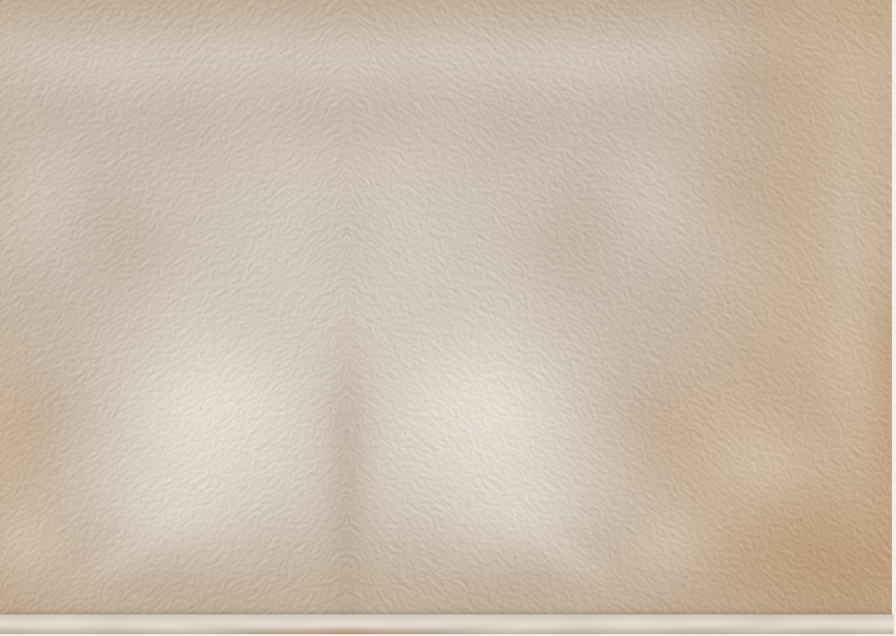
Give the GLSL for this background, as a WebGL 1 fragment shader.

```glsl
precision highp float;
// A softly lit, mirrored plaster wall in cream and tan above a pale skirting board.
uniform vec2 u_resolution;

#define FOLD_X 0.387        // mirror axis, fraction of width
#define BOARD_TOP 0.034     // skirting height, fraction of height
#define BOARD_BASE 0.003
#define WALL_RIGHT 0.9955   // where the wall ends
#define GRAIN_SCALE 135.0   // plaster bumps per canvas height
#define GRAIN_DEPTH 0.050
#define CLOUD_DEPTH 0.018
#define CREAM vec3(0.898, 0.868, 0.828)
#define STONE vec3(0.788, 0.742, 0.692)
#define TAUPE vec3(0.715, 0.650, 0.580)
#define TAN vec3(0.765, 0.665, 0.545)
#define OCHRE vec3(0.725, 0.590, 0.440)

vec2 randomGradient(vec2 cell) {
  vec3 h = fract(cell.xyx * vec3(0.1031, 0.1030, 0.0973));
  h += dot(h, h.yzx + 33.33);
  float angle = 6.2832 * fract((h.x + h.y) * h.z);
  return vec2(cos(angle), sin(angle));
}

float gradientNoise(vec2 p) {
  vec2 i = floor(p), f = p - i;
  vec2 u = f * f * f * (f * (f * 6.0 - 15.0) + 10.0);
  vec2 e = vec2(1.0, 0.0);
  float a = dot(randomGradient(i), f);
  float b = dot(randomGradient(i + e.xy), f - e.xy);
  float c = dot(randomGradient(i + e.yx), f - e.yx);
  float d = dot(randomGradient(i + e.xx), f - e.xx);
  return mix(mix(a, b, u.x), mix(c, d, u.x), u.y);
}

// Soft elliptical weight, 1 at its centre
float glow(vec2 p, vec2 centre, vec2 radius) {
  vec2 d = (p - centre) / radius;
  return exp(-dot(d, d));
}

// Height of the plaster, with short bumps falling away from the fold
float plaster(vec2 p) {
  vec2 q = vec2(0.77 * p.x - 0.64 * p.y, 0.64 * p.x + 0.77 * p.y);
  q *= GRAIN_SCALE * vec2(0.80, 1.15);
  q += 0.5 * gradientNoise(q * 0.4 + 7.0);
  return gradientNoise(q) + 0.5 * gradientNoise(q * 0.55 + 19.0)
       + 0.3 * gradientNoise(q * 1.7 + 31.0);
}

// Broad light and stain; p.x is the distance from the fold
vec3 wallColour(vec2 p) {
  vec3 c = STONE;
  vec3 umber = mix(TAUPE, TAN, 0.4);

  // Warm drift towards the far side and the floor
  c = mix(c, TAN, 0.70 * smoothstep(0.31, 0.54, p.x));
  c = mix(c, TAN, 0.55 * smoothstep(0.22, 0.40, p.x) * smoothstep(0.62, 0.25, p.y));
  c = mix(c, umber, 0.70 * smoothstep(0.21, 0.05, p.y));

  // Horizontal bands under the ceiling
  float inner = smoothstep(0.54, 0.32, p.x);
  c = mix(c, TAUPE, 0.24 * inner * glow(p, vec2(p.x, 0.82), vec2(1.0, 0.07)));
  c = mix(c, CREAM, 0.18 * inner * glow(p, vec2(p.x, 0.905), vec2(1.0, 0.055)));
  c = mix(c, umber, 0.75 * smoothstep(0.91, 1.02, p.y));

  // Shaded hollows, with pale plaster beside them
  c = mix(c, CREAM, 0.15 * glow(p, vec2(0.34, 0.67), vec2(0.06, 0.10)));
  c = mix(c, TAUPE, 0.46 * glow(p, vec2(0.25, 0.62), vec2(0.055, 0.11)));
  c = mix(c, TAUPE, 0.28 * glow(p, vec2(0.32, 0.45), vec2(0.08, 0.14)));
  c = mix(c, umber, 0.70 * glow(p, vec2(0.47, 0.87), vec2(0.06, 0.06)));
  c = mix(c, umber, 0.55 * glow(p, vec2(0.46, 0.70), vec2(0.06, 0.08)));
  c = mix(c, OCHRE, 0.22 * glow(p, vec2(0.36, 0.33), vec2(0.05, 0.08)));

  // Twin pools of light, parted by the dim seam
  c = mix(c, CREAM, 0.25 * glow(p, vec2(0.08, 0.60), vec2(0.15, 0.24)));
  c = mix(c, CREAM, 0.88 * glow(p, vec2(0.145, 0.34), vec2(0.12, 0.15)));
  c = mix(c, CREAM, 0.45 * glow(p, vec2(0.19, 0.22), vec2(0.07, 0.08)));
  c = mix(c, TAUPE, 0.48 * exp(-p.x * p.x / 0.0006) * smoothstep(0.58, 0.20, p.y));

  // Pale sloping rim and the smaller lights beyond it
  float rim = p.y - 0.15 + 0.9 * (p.x - 0.22);
  c = mix(c, CREAM, 0.24 * exp(-rim * rim / 0.0012) * glow(p, vec2(0.25, 0.13), vec2(0.06, 0.07)));
  c = mix(c, CREAM, 0.34 * glow(p, vec2(0.365, 0.14), vec2(0.045, 0.065)));
  c = mix(c, CREAM, 0.24 * glow(p, vec2(0.46, 0.27), vec2(0.065, 0.06)));
  c = mix(c, CREAM, 0.22 * glow(p, vec2(0.56, 0.62), vec2(0.035, 0.30)));

  // Ochre at the far edge and its corners
  c = mix(c, OCHRE, 0.60 * glow(p, vec2(0.62, 0.36), vec2(0.03, 0.20)));
  c = mix(c, OCHRE, 0.65 * glow(p, vec2(0.55, 0.11), vec2(0.13, 0.09)));
  c = mix(c, TAN, 0.75 * glow(p, vec2(0.61, 1.0), vec2(0.11, 0.09)));
  return c;
}

vec3 boardColour(vec2 p) {
  float t = clamp((p.y - BOARD_BASE) / (BOARD_TOP - BOARD_BASE), 0.0, 1.0);
  vec3 c = mix(TAUPE, CREAM, smoothstep(-0.25, 0.55, t));
  c = mix(c, STONE, 0.45 * smoothstep(0.55, 0.95, t));
  c = mix(c, OCHRE * 0.85, 0.55 * smoothstep(0.45, 0.0, t) * exp(-p.x * p.x / 0.008));
  return c + 0.05 * gradientNoise(vec2(p.x * 14.0, t * 1.5)) - 0.02;
}

void main() {
  vec2 uv = gl_FragCoord.xy / u_resolution;
  vec2 soft = 0.75 / u_resolution;
  vec2 p = vec2(abs(uv.x - FOLD_X), uv.y);
  vec2 square = vec2(p.x * u_resolution.x / u_resolution.y, p.y);

  // Wall, with the relief lit across the grain
  vec3 colour = wallColour(p) + CLOUD_DEPTH * gradientNoise(square * 7.0);
  vec2 lightStep = vec2(0.0018, 0.0022);
  colour += GRAIN_DEPTH * (plaster(square) - plaster(square + lightStep));
  colour *= 1.0 - 0.18 * exp(-max(uv.y - BOARD_TOP, 0.0) / 0.004);

  // Pale margin, then the skirting which runs slightly past the wall
  vec3 margin = vec3(0.95, 0.94, 0.92);
  colour = mix(colour, margin, smoothstep(-soft.x, soft.x, uv.x - WALL_RIGHT));
  float board = smoothstep(soft.y, -soft.y, uv.y - BOARD_TOP);
  board *= smoothstep(soft.x, -soft.x, uv.x - WALL_RIGHT - 0.002);
  colour = mix(colour, boardColour(p), board);
  colour = mix(margin, colour, smoothstep(-soft.y, soft.y, uv.y - BOARD_BASE));
  gl_FragColor = vec4(colour, 1.0);
}
```
